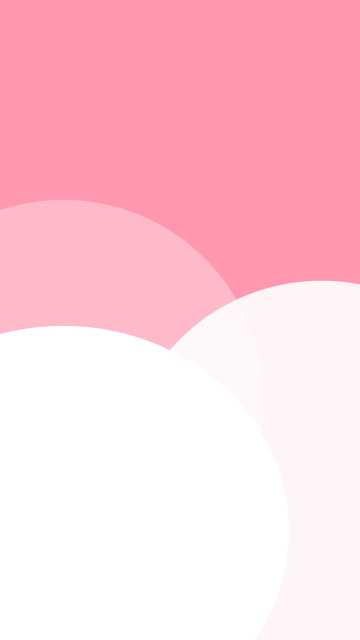
This background is drawn by a Shadertoy shader. Its source:

```glsl
// Three overlapping white discs rising from the foot of a flat pink sky.
// Each is an ellipse distance with a soft edge, blended in turn as a
// veil of white; the overlaps mix to the paler tints.

#define SKY_PINK    vec3(1.0, 0.592, 0.685)
#define VEIL_WHITE  vec3(1.0)
#define BACK_ALPHA  0.337
#define RIGHT_ALPHA 0.905
#define FRONT_ALPHA 1.0

// Approximate signed distance to an axis-aligned ellipse
float ellipseDistance(vec2 p, vec2 radii) {
    float k = length(p / radii);
    float slope = length(p / (radii * radii));
    return k * (k - 1.0) / max(slope, 1e-4);
}

// Coverage of an ellipse, smoothed over about one pixel
float ellipseMask(vec2 p, vec2 centre, vec2 radii) {
    float pixel = 1.0 / iResolution.x;
    float d = ellipseDistance(p - centre, radii);
    return 1.0 - smoothstep(-0.75 * pixel, 0.75 * pixel, d);
}

void mainImage(out vec4 fragColor, in vec2 fragCoord) {
    // Canvas width is one unit
    vec2 p = fragCoord / iResolution.x;

    float back  = ellipseMask(p, vec2(0.176, 0.667), vec2(0.5556));
    float right = ellipseMask(p, vec2(0.8935, 0.440), vec2(0.558));
    float front = ellipseMask(p, vec2(0.176, 0.303), vec2(0.627, 0.5695));

    // Layers from back to front
    vec3 colour = SKY_PINK;
    colour = mix(colour, VEIL_WHITE, back * BACK_ALPHA);
    colour = mix(colour, VEIL_WHITE, right * RIGHT_ALPHA);
    colour = mix(colour, VEIL_WHITE, front * FRONT_ALPHA);

    fragColor = vec4(colour, 1.0);
}
```
